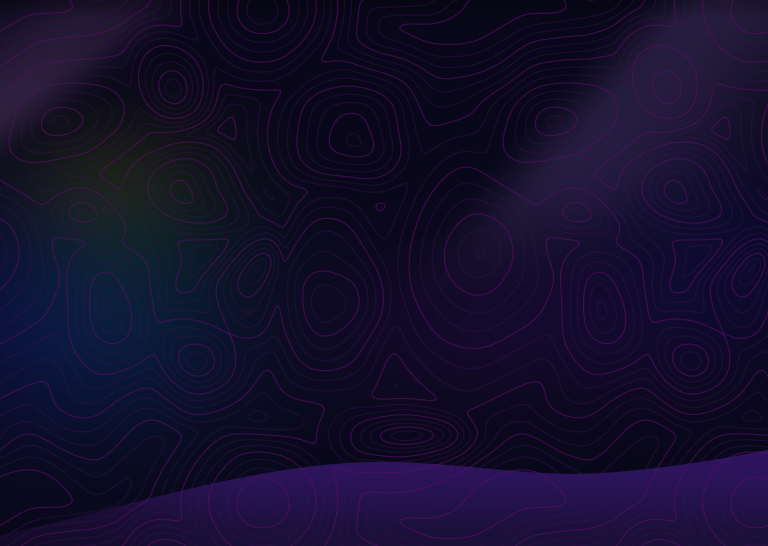
A Shadertoy shader for this background:

```glsl
// Dark night gradient with soft light beams, topographic contour lines and a violet hill.

const vec3 NIGHT = vec3(0.034, 0.030, 0.100);
const vec3 OLIVE = vec3(0.070, 0.065, -0.030);
const vec3 TEAL = vec3(0.000, 0.070, 0.040);
const vec3 BLUE = vec3(0.000, 0.050, 0.095);
const vec3 INDIGO = vec3(0.012, 0.010, 0.090);
const vec3 VIOLET = vec3(0.045, 0.008, 0.070);
const vec3 BEAM = vec3(0.112, 0.085, 0.140);
const vec3 STREAK = vec3(0.140, 0.090, 0.140);
const vec3 HILL_TOP = vec3(0.180, 0.080, 0.370);
const vec3 HILL_BASE = vec3(0.100, 0.062, 0.220);
const vec3 LINE_MAJOR = vec3(0.340, 0.045, 0.390);
const vec3 LINE_MINOR = vec3(0.220, 0.065, 0.310);

const float ASPECT = 1.407;       // design width in units of height
const float TILE = 0.905;         // contour pattern period
const float CELLS = 4.0;          // noise cells per tile
const float LEVELS = 7.0;         // contour levels from summit to foot
const float MAJOR_EVERY = 3.0;
const float BLEND = 9.0;          // sharpness of the valleys between summits
const float LINE_HALF_WIDTH = 0.0010;

// Summits of the contour map: centre xy, foot radii zw
const int SUMMIT_COUNT = 12;
const vec4 SUMMITS[SUMMIT_COUNT] = vec4[](
    vec4(0.348, 0.652, 0.10, 0.07), vec4(0.357, 0.346, 0.10, 0.09),
    vec4(0.610, 0.463, 0.10, 0.17), vec4(0.467, 0.487, 0.07, 0.12),
    vec4(0.870, 0.542, 0.16, 0.21), vec4(0.200, 0.430, 0.11, 0.17),
    vec4(0.735, 0.200, 0.12, 0.07), vec4(0.485, 0.980, 0.12, 0.11),
    vec4(0.640, 0.760, 0.13, 0.10), vec4(0.320, 0.844, 0.07, 0.08),
    vec4(0.150, 0.610, 0.09, 0.07), vec4(0.128, 0.790, 0.14, 0.10));

float hash(vec2 cell) {
    vec3 q = fract(vec3(cell.xyx) * 0.1031);
    q += dot(q, q.yzx + 33.33);
    return fract((q.x + q.y) * q.z);
}

// Value noise that repeats every `period` cells
float tiledNoise(vec2 p, float period) {
    vec2 i = floor(p), f = fract(p);
    f = f * f * f * (f * (f * 6.0 - 15.0) + 10.0);
    vec2 a = mod(i, period), b = mod(i + 1.0, period);
    return mix(mix(hash(a), hash(vec2(b.x, a.y)), f.x),
               mix(hash(vec2(a.x, b.y)), hash(b), f.x), f.y);
}

// Smooth union of cones, so that rings keep an even spacing
float terrain(vec2 p) {
    vec2 cell = p / TILE * CELLS;
    vec2 warp = vec2(tiledNoise(cell * 2.0, CELLS * 2.0),
                     tiledNoise(cell * 2.0 + 3.7, CELLS * 2.0)) - 0.5;
    float sum = 0.0;
    for (int i = 0; i < SUMMIT_COUNT; i++) {
        vec2 d = p + 0.05 * warp - SUMMITS[i].xy;
        d = (d - TILE * round(d / TILE)) / SUMMITS[i].zw;
        sum += exp(-BLEND * sqrt(dot(d, d) + 0.01));
    }
    return 1.0 + log(sum) / BLEND + 0.3 * tiledNoise(cell, CELLS);
}

float glow(vec2 p, vec2 centre, vec2 radii) {
    vec2 d = (p - centre) / radii;
    return exp(-dot(d, d));
}

// Slanted light: crisp at distance 0, fading over `spread`
float shaft(float dist, float softness, float spread) {
    float tail = max(dist - softness, 0.0) / spread;
    return smoothstep(-0.03, softness, dist) * exp(-tail * tail);
}

float hillHeight(float u) {
    float t = clamp(u / 0.5, 0.0, 1.0);
    float rise = mix(0.020, 0.154, t * t * (3.0 - 2.0 * t)) + 0.15 * t * (1.0 - t) * (1.0 - t);
    float dip = 0.022 * smoothstep(0.5, 0.75, u);
    return rise - dip + 0.044 * pow(clamp((u - 0.75) / 0.25, 0.0, 1.0), 1.6);
}

void mainImage(out vec4 fragColor, in vec2 fragCoord) {
    vec2 uv = fragCoord / iResolution.xy;
    vec2 p = vec2(uv.x * ASPECT, uv.y);
    float pixel = 1.0 / iResolution.y;

    // Night sky with coloured glows
    vec3 color = NIGHT;
    color += OLIVE * glow(p, vec2(0.21, 0.67), vec2(0.18, 0.12));
    color += TEAL * glow(p, vec2(0.24, 0.54), vec2(0.22, 0.17));
    color += BLUE * glow(p, vec2(0.22, 0.35), vec2(0.25, 0.18));
    color += INDIGO * glow(p, vec2(0.0, 0.43), vec2(0.20, 0.22));
    color += VIOLET * glow(p, vec2(0.93, 0.40), vec2(0.36, 0.15));
    color += 0.75 * INDIGO * glow(p, vec2(1.34, 0.52), vec2(0.27, 0.20));

    // Diagonal light beams
    float beamDist = (p.x - 0.76 - 0.86 * (p.y - 0.505)) / 1.32;
    color += BEAM * shaft(beamDist, 0.09, 0.19) * smoothstep(0.42, 0.72, p.y);
    float streakDist = (p.y - 0.725 - 0.733 * p.x) / 1.24;
    color += STREAK * shaft(streakDist, 0.06, 0.12) * exp(-p.x * p.x / 0.10);
    color *= 1.0 - 0.25 * smoothstep(0.96, 1.0, p.y);

    // Hill, brightest along its crest
    float crest = hillHeight(uv.x);
    vec3 hill = mix(HILL_BASE, HILL_TOP, smoothstep(0.0, 0.165, p.y));
    hill *= mix(0.7, 1.0, smoothstep(0.0, 0.35, uv.x));
    color = mix(color, hill, clamp((crest - p.y) / pixel + 0.5, 0.0, 1.0));

    // Contour lines
    float level = terrain(p) * LEVELS;
    float slope = max(length(vec2(dFdx(level), dFdy(level))) / pixel, 8.0);
    float index = round(level);
    float lineDist = abs(level - index) / slope;
    float line = clamp((LINE_HALF_WIDTH - lineDist) / pixel + 0.5, 0.0, 1.0);
    line *= min(1.0, 2.0 * LINE_HALF_WIDTH / pixel);
    bool major = mod(index, MAJOR_EVERY) < 0.5;
    color = mix(color, major ? LINE_MAJOR : LINE_MINOR, line * (major ? 0.70 : 0.45));

    fragColor = vec4(max(color, 0.0), 1.0);
}
```
